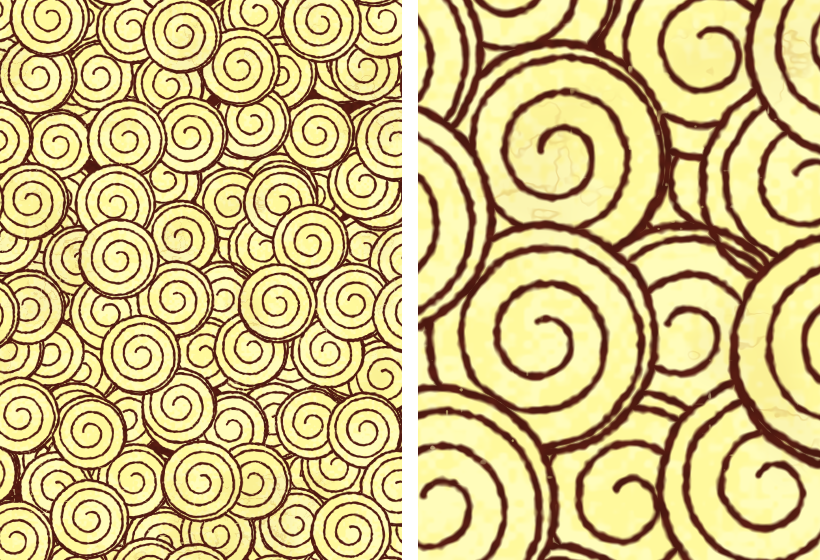
Left, the full canvas; right, a detail of the centre.
Reproduce this pattern procedurally as a Shadertoy shader.

```glsl
// Overlapping spiral discs printed in dark brown ink on mottled cream paper.
// Discs sit on a jittered staggered grid with random stacking order; a second,
// lower layer fills the gaps. Noise roughens the ink lines and tints the paper.

const float TAU = 6.2831853;
const vec2 SPACING = vec2(0.117, 0.101);   // grid step, in canvas heights
const float JITTER = 0.54;                 // scatter of centres, in cells
const float PITCH = 0.021;                 // distance between spiral turns
const float SPIRAL_HALF_WIDTH = 0.0020;
const float RIM_HALF_WIDTH = 0.0024;
const int NEIGHBOURS = 18;                 // 3 x 3 cells in two layers

const vec3 INK = vec3(0.31, 0.10, 0.065);
const vec3 PAPER_WARM = vec3(1.0, 0.975, 0.61);
const vec3 PAPER_PALE = vec3(1.0, 0.99, 0.73);
const vec3 STAIN = vec3(0.87, 0.74, 0.40);

float hash(vec2 p) {
    return fract(sin(dot(p, vec2(127.1, 311.7))) * 43758.5453);
}

float noise(vec2 p) {
    vec2 i = floor(p), f = fract(p);
    f = f * f * (3.0 - 2.0 * f);
    return mix(mix(hash(i), hash(i + vec2(1, 0)), f.x),
               mix(hash(i + vec2(0, 1)), hash(i + vec2(1, 1)), f.x), f.y);
}

float fbm(vec2 p) {
    float sum = 0.0, amp = 0.5;
    for (int i = 0; i < 4; i++) {
        sum += amp * noise(p);
        p = p * 2.1 + 17.3;
        amp *= 0.5;
    }
    return sum / 0.9375;
}

// The k-th disc near p: centre in xy, radius in z, stacking priority in w.
vec4 nearbyDisc(vec2 p, int k) {
    float layer = float(k / 9);
    float row = floor(p.y / SPACING.y) + float((k % 9) / 3 - 1);
    float shift = 0.5 * (mod(row, 2.0) + layer);
    float column = floor(p.x / SPACING.x - shift) + float(k % 3 - 1);
    vec2 cell = vec2(column, row);
    vec2 seed = cell + 37.0 * layer;
    vec2 offset = vec2(hash(seed), hash(seed + 11.3)) - 0.5;
    float priority = hash(seed + 5.7);
    vec2 centre = (cell + 0.5 + vec2(shift, 0.0) + JITTER * offset) * SPACING;
    return vec4(centre, mix(0.061, 0.071, priority), priority - 2.0 * layer);
}

// Distance to a spiral winding outward clockwise from its tip angle (in turns).
float spiralDistance(vec2 q, float tipTurn, float pitch) {
    float turn = fract(atan(q.y, q.x) / TAU - tipTurn);
    float t = length(q) / pitch + turn;
    vec2 tip = 0.5 * pitch * vec2(cos(TAU * tipTurn), sin(TAU * tipTurn));
    float arm = t < 1.0 ? pitch : abs(fract(t) - 0.5) * pitch;
    return min(arm, distance(q, tip));
}

float stroke(float dist, float halfWidth, float blur) {
    return 1.0 - smoothstep(-blur, blur, dist - halfWidth);
}

float inkCoverage(vec2 p, float rough, float blur) {
    // Topmost disc that covers p
    vec4 top = vec4(0.0, 0.0, 0.0, -9.0);
    for (int k = 0; k < NEIGHBOURS; k++) {
        vec4 disc = nearbyDisc(p, k);
        if (distance(p, disc.xy) < disc.z && disc.w > top.w) top = disc;
    }
    if (top.w < -8.0) return 1.0;

    // Its spiral, then the rims of it and of every disc above
    float tipTurn = 0.36 + 0.3 * (hash(top.xy * 50.0) - 0.5);
    float ink = stroke(spiralDistance(p - top.xy, tipTurn, PITCH) + rough,
                       SPIRAL_HALF_WIDTH, blur);
    for (int k = 0; k < NEIGHBOURS; k++) {
        vec4 disc = nearbyDisc(p, k);
        float rim = abs(distance(p, disc.xy) - disc.z) + rough;
        if (disc.w >= top.w) ink = max(ink, stroke(rim, RIM_HALF_WIDTH, blur));
    }
    return ink;
}

vec3 paperColour(vec2 p) {
    float mottle = 0.65 * fbm(p * 22.0) + 0.35 * noise(p * 210.0);
    vec3 paper = mix(PAPER_WARM, PAPER_PALE, smoothstep(0.4, 0.62, mottle));
    // Sparse fibres and soft stains
    float patchMask = smoothstep(0.58, 0.75, fbm(p * 9.0 + 40.0));
    float fibre = 1.0 - smoothstep(0.0, 0.03, abs(fbm(p * 32.0 + 8.0) - 0.5));
    return mix(paper, STAIN, patchMask * (0.12 + 0.4 * fibre));
}

void mainImage(out vec4 fragColor, in vec2 fragCoord) {
    vec2 p = fragCoord / iResolution.y;
    float blur = max(0.0013, 0.8 / iResolution.y);

    // Hand-cut wobble and ragged ink edges
    vec2 wobble = vec2(noise(p * 70.0), noise(p * 70.0 + 31.0)) - 0.5;
    float rough = 0.0016 * (noise(p * 260.0) - 0.5);
    float ink = inkCoverage(p + 0.0018 * wobble, rough, blur);

    // Small flecks where the ink failed to take
    float fleck = smoothstep(0.84, 0.95, noise(p * 230.0 + 90.0));
    ink *= 1.0 - 0.55 * fleck * smoothstep(0.5, 0.65, fbm(p * 14.0 + 5.0));

    vec3 inkTone = INK * (0.9 + 0.25 * noise(p * 180.0));
    fragColor = vec4(mix(paperColour(p), inkTone, ink), 1.0);
}
```
